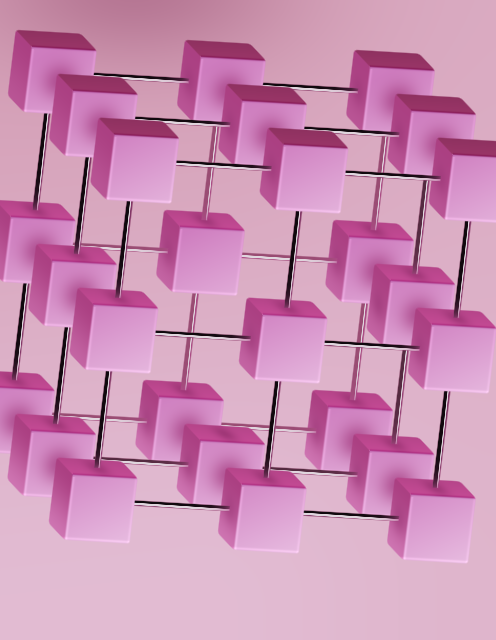
Reproduce this background procedurally as a Shadertoy shader.

```glsl
// A 3 x 3 x 3 lattice of pink cubes joined by polished rods, its core left empty.
// Canvas points are sheared into lattice steps, then cubes and rods are painted
// from far to near as convex outlines shaded face by face.

const float SIDE = 0.385;                // cube side, in lattice steps
const vec2 DEPTH = vec2(-0.274, -0.242); // oblique offset of one unit of depth
const vec2 ANCHOR = vec2(0.4548, 0.5454);
const vec2 ACROSS = vec2(0.2643, 0.0156);
const vec2 DOWN = vec2(-0.0326, 0.2656);

const vec3 INK = vec3(0.06, 0.03, 0.05);
const vec3 SILVER = vec3(0.88, 0.84, 0.87);
const vec3 MAUVE = vec3(0.60, 0.30, 0.45);
const vec3 MAGENTA = vec3(0.70, 0.29, 0.55);

float smoothMax(float a, float b, float k) {
    float h = max(k - abs(a - b), 0.0) / k;
    return max(a, b) + 0.25 * h * h * k;
}

float coverage(float d, float px) {
    return clamp(0.5 - d / px, 0.0, 1.0);
}

float gauss(float x, float width) {
    return exp(-x * x / (width * width));
}

// 1 for every cell of the lattice but the core
float present(vec3 cell) {
    return all(equal(cell, vec3(1.0))) ? 0.0 : 1.0;
}

// Soft studio wall, y measured downward
vec3 backdrop(vec2 p) {
    vec3 c = mix(vec3(0.835, 0.63, 0.72), vec3(0.885, 0.735, 0.825),
                 smoothstep(0.0, 1.0, p.y + 0.12 * p.x));
    c = mix(c, vec3(0.865, 0.69, 0.78), 0.6 * smoothstep(0.3, 0.8, p.x));
    vec2 shade = (p - vec2(0.21, -0.02)) / vec2(0.23, 0.12);
    return mix(c, vec3(0.68, 0.42, 0.54), 0.8 * exp(-dot(shade, shade)));
}

// Hexagonal outline of an oblique unit cube whose front face is centred at 0
float cubeOutline(vec2 f) {
    vec2 b = abs(f - 0.5 * DEPTH) - 0.5 - 0.5 * abs(DEPTH);
    vec2 n = normalize(vec2(-DEPTH.y, DEPTH.x));
    float diagonal = abs(dot(f, n)) - 0.5 * (n.x - n.y);
    return smoothMax(smoothMax(b.x, b.y, 0.06), diagonal, 0.04);
}

// Colour of the three visible faces
vec3 cubeColor(vec2 f, vec3 cell, float linked) {
    vec2 t = (-0.5 - f) / -DEPTH;        // depth on left (x) and top (y) faces
    float leftY = f.y - t.x * DEPTH.y;
    float topX = f.x - t.y * DEPTH.x;

    float light = 0.55 * f.y + 0.3 * f.x + 0.28 + 0.1 * cell.z + 0.08 * cell.y;
    vec3 front = mix(vec3(0.81, 0.49, 0.75), vec3(0.90, 0.72, 0.87),
                     clamp(light, 0.0, 1.0));
    front = mix(front, vec3(0.64, 0.23, 0.50), 0.75 * linked * exp(-14.0 * dot(f, f)));

    vec3 left = mix(vec3(0.67, 0.25, 0.51), vec3(0.81, 0.46, 0.70),
                    smoothstep(-0.5, 0.6, leftY) * (0.4 + 0.3 * cell.y));
    float leftSocket = gauss(length(vec2(t.x - 0.5, 2.0 * leftY)), 0.4);
    left = mix(left, vec3(0.58, 0.19, 0.44), 0.45 * leftSocket * step(0.5, cell.x));

    vec3 top = mix(vec3(0.58, 0.20, 0.39), vec3(0.74, 0.28, 0.56), min(cell.y, 1.0));
    top *= 1.04 - 0.08 * t.y;
    float topSocket = gauss(length(vec2(t.y - 0.5, 3.0 * topX)), 0.45);
    top = mix(top, vec3(0.52, 0.15, 0.38), 0.5 * topSocket * step(0.5, cell.y));

    // Rounded edges between faces, with a shaded lip and light rims
    vec3 sides = mix(left, top, smoothstep(-0.07, 0.07, t.y - t.x));
    vec3 c = mix(front, sides, smoothstep(-0.08, 0.06, max(t.x, t.y)));
    c -= vec3(0.08, 0.12, 0.08) * gauss(f.y + 0.5, 0.02) * step(-0.5, f.x);
    c += 0.06 * gauss(f.x + 0.475, 0.02) * step(-0.46, f.y);
    return c + 0.07 * (gauss(f.y - 0.475, 0.02) + 0.6 * gauss(f.x - 0.48, 0.02));
}

// Polished rod leaving a cube; q.x runs along it and q.y across it
void paintRod(inout vec3 col, vec2 q, float radius, float glint, float dark, float px) {
    float span = 1.0 - SIDE;
    float d = max(abs(q.y) - radius, abs(q.x - 0.5 * span) - 0.5 * span);
    float t = q.y / radius;
    float slide = 0.35 * (q.x / span - 0.5);
    vec3 c = mix(MAUVE, INK, dark);
    c = mix(c, MAGENTA, 0.7 * smoothstep(0.2, 0.5, t + slide));
    c = mix(c, SILVER, 1.0 - smoothstep(glint, glint + 0.25, abs(t - 0.4 + slide)));
    c = mix(c, MAUVE, 0.6 * smoothstep(0.75, 1.0, abs(t)));
    c = mix(c, MAGENTA, 0.7 * exp(-16.0 * max(q.x, 0.0)));
    col = mix(col, c, coverage(d, px));
}

void mainImage(out vec4 fragColor, in vec2 fragCoord) {
    vec2 p = fragCoord / iResolution.y;
    p.y = 1.0 - p.y;
    vec2 lattice = inverse(mat2(ACROSS, DOWN)) * (p - ANCHOR);
    float px = 1.3 / (iResolution.y * DOWN.y);
    vec3 col = backdrop(p);

    // Back to front, bottom to top, right to left
    for (int n = 0; n < 27; n++) {
        vec3 cell = vec3(2 - n % 3, 2 - (n / 3) % 3, n / 9);
        if (present(cell) < 0.5) continue;
        vec2 q = lattice - (cell.xy - 1.0) - DEPTH * (2.0 - cell.z);
        vec2 f = q / SIDE;
        float linked = step(cell.z, 1.5) * present(cell + vec3(0, 0, 1));
        col = mix(col, cubeColor(f, cell, linked), coverage(cubeOutline(f) * SIDE, px));

        vec2 r = q - 0.5 * DEPTH * SIDE; // relative to the cube's centre
        float nearness = cell.z > 1.5 ? 1.0 : 0.5 * cell.z;
        if (cell.x > 0.5 && present(cell - vec3(1, 0, 0)) > 0.5)
            paintRod(col, vec2(-r.x - 0.5 * SIDE, r.y), 0.016, 0.28,
                     cell.y < 0.5 ? 1.0 : nearness, px);
        if (cell.y > 0.5 && present(cell - vec3(0, 1, 0)) > 0.5)
            paintRod(col, vec2(-r.y - 0.5 * SIDE, r.x), 0.019, 0.06,
                     cell.x < 0.5 ? 1.0 : nearness, px);
    }
    fragColor = vec4(clamp(col, 0.0, 1.0), 1.0);
}
```
